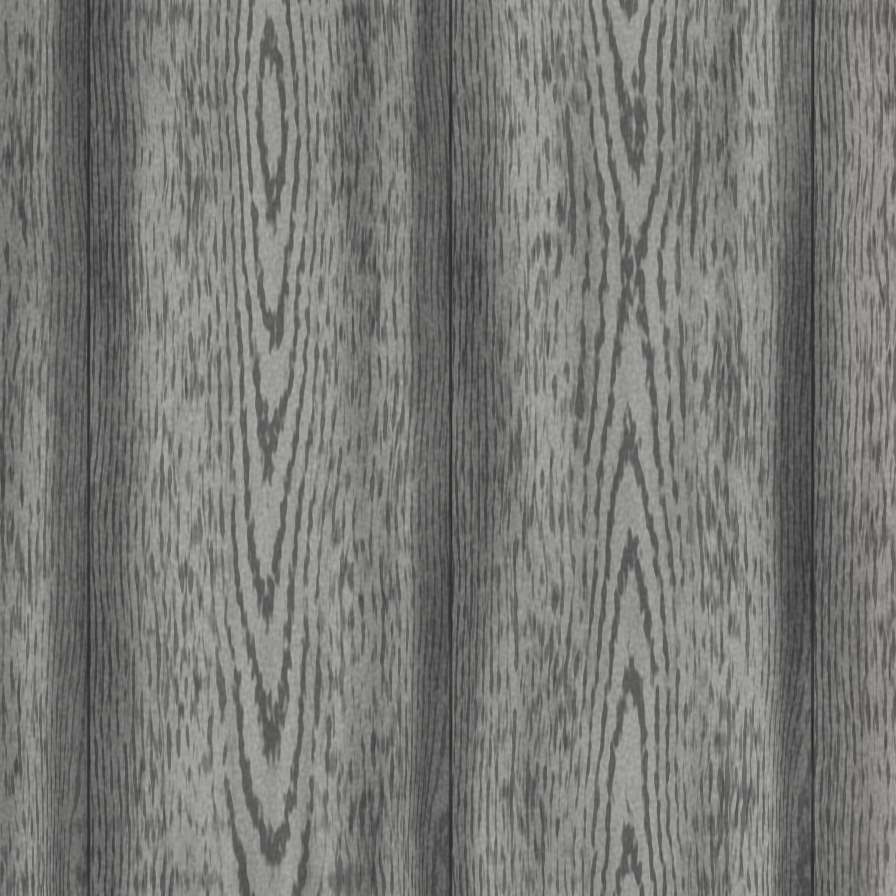
Write a Shadertoy shader that draws this texture.

```glsl
vec2 gradient(vec2 cell) {
    vec3 p = fract(vec3(cell.xyx) * vec3(0.1031, 0.1030, 0.0973));
    p += dot(p, p.yzx + 33.33);
    return fract((p.xx + p.yz) * p.zy) * 2.0 - 1.0;
}

float noise(vec2 p) {
    vec2 i = floor(p), f = p - i;
    vec2 w = f * f * f * (f * (f * 6.0 - 15.0) + 10.0);
    vec2 e = vec2(0.0, 1.0);
    float low = mix(dot(gradient(i), f), dot(gradient(i + e.yx), f - e.yx), w.x);
    float high = mix(dot(gradient(i + e.xy), f - e.xy), dot(gradient(i + 1.0), f - 1.0), w.x);
    return mix(low, high, w.y);
}

// Growth ring phase: loops around a pole on even planks, hourglass on odd ones
float ringPhase(vec2 p, float fromCentre, float toRight, float odd) {
    float r = sqrt(fromCentre * fromCentre + 0.00003);
    float along = p.y - mix(0.87, 0.69, odd) + 0.14 * noise(vec2(odd * 9.0 + 3.0, p.y * 5.0));
    float rise = sqrt(along * along + 0.0008) - mix(0.7, 0.0, odd);
    float phase = 27.0 * r + 290.0 * r * r + mix(7.0, -7.0, odd) * rise * exp(-r * r / 0.0065);
    // Small curl beside the lower part of each seam
    float curl = (toRight - 0.022) / 0.022;
    phase += 4.0 * exp(-curl * curl - p.y * p.y / 0.04);
    return phase + 0.5 * noise(p * vec2(9.0, 5.0));
}

void mainImage(out vec4 fragColor, in vec2 fragCoord) {
    vec2 uv = fragCoord / iResolution.xy;

    // Planks
    float plankWidth = 0.404;
    float plank = floor((uv.x - 0.099) / plankWidth);
    float odd = mod(plank, 2.0);
    float fromLeft = uv.x - 0.099 - plank * plankWidth;
    float toRight = plankWidth - fromLeft;
    float seamDistance = min(fromLeft, toRight);

    // Wandering grain
    float side = smoothstep(0.025, 0.08, abs(fromLeft - 0.5 * plankWidth));
    float wander = 0.014 * noise(vec2(plank * 7.0 + 0.5, uv.y * 4.0))
                 + 0.006 * noise(uv * vec2(14.0, 7.0))
                 + mix(0.003, 0.0012, side) * noise(uv * vec2(60.0, 34.0));
    float fromCentre = fromLeft - 0.5 * plankWidth + wander;
    float phase = ringPhase(uv, fromCentre, toRight, odd);
    float nearSeam = smoothstep(0.075, 0.04, seamDistance);

    // Ring lines, ragged at the heart and broken into dashes at the sides
    float ragged = noise(uv * vec2(210.0, 52.0));
    float dashes = noise(vec2(phase * 0.8 + plank * 31.0, uv.y * 27.0));
    float patches = noise(uv * vec2(22.0, 7.0) + 4.7);
    float broken = side * (1.0 - 0.75 * nearSeam);
    float ring = 0.5 + 0.5 * cos(6.2831853 * phase);
    float lines = smoothstep(0.45, 1.0, ring + 0.9 * ragged + broken * (1.3 * dashes + 0.5 * patches - 0.25));
    lines *= mix(1.0, 0.8, side);

    // Short pores following the grain
    float pores = noise(vec2(phase * 1.6 + plank * 53.0, uv.y * 31.0));
    float finePores = noise(vec2((uv.x + wander) * 260.0, uv.y * 32.0));
    float flecks = smoothstep(0.02, 0.42, pores + 0.25 * patches) * 0.6
                 + smoothstep(0.04, 0.42, finePores + 0.25 * patches) * 0.65;
    flecks *= mix(0.1, 1.0, side) * (1.0 - 0.4 * nearSeam);

    // Broad bands along the planks
    float rightBand = smoothstep(0.052, 0.03, toRight + 0.4 * wander);
    float leftBand = smoothstep(0.075, 0.01, fromLeft + wander);
    float middleBand = exp(-pow((toRight - 0.1) / 0.024, 2.0)) * (1.0 - 0.6 * odd);
    float shade = 0.59 - 0.185 * rightBand - 0.12 * leftBand - 0.11 * middleBand;
    shade += 0.15 * noise(vec2(uv.x * 17.0 + 2.3, uv.y * 1.5)) * (0.25 + 0.75 * side);
    shade += 0.08 * noise(uv * vec2(45.0, 5.0)) + 0.08 * noise(uv * vec2(4.0, 3.0) + 8.3);
    shade = min(shade, 0.62);

    // Fine surface grain
    shade += 0.07 * noise(uv * 190.0 + 0.37) + 0.07 * noise(uv * vec2(290.0, 130.0));

    float dark = clamp(max(lines, flecks) + 0.25 * min(lines, flecks), 0.0, 1.0);
    shade *= 1.0 - dark * (0.42 - 0.08 * rightBand + 0.04 * leftBand - 0.1 * ragged);

    // Seams
    float seam = smoothstep(0.0028, 0.0006, seamDistance);
    shade = mix(shade, 0.16, seam * (0.8 + 0.4 * noise(vec2(plank * 5.0 + 0.5, uv.y * 25.0))));

    vec3 tint = mix(vec3(1.003, 1.0, 0.992), vec3(1.015, 0.995, 0.98), smoothstep(0.93, 1.0, uv.x));
    fragColor = vec4(clamp(shade * tint, 0.0, 1.0), 1.0);
}
```
